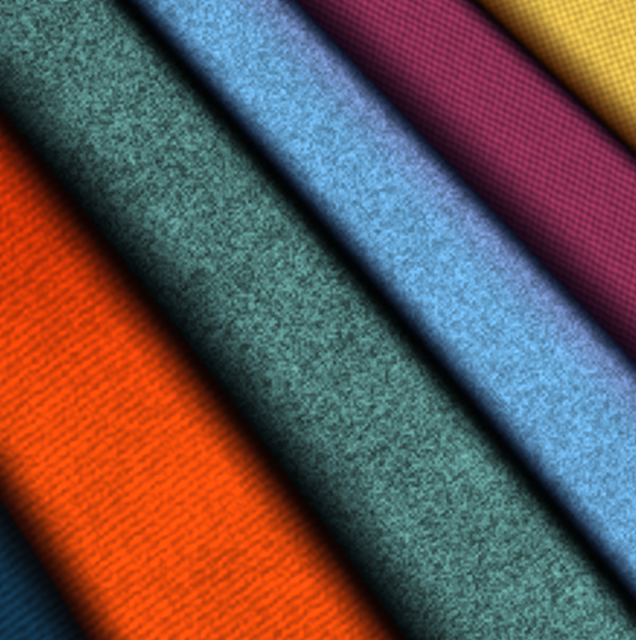
Give the GLSL for this texture, as a Shadertoy shader.

```glsl
#define EDGE_SOFT 0.004
#define GRAIN_SCALE 175.0
#define TEAL_GRAIN 0.62
#define BLUE_GRAIN 0.34
#define TWILL_PITCH 0.0150
#define WEAVE_PITCH 0.0105
#define DOT_PITCH 0.0145

float hash(vec2 p) {
    vec3 q = fract(vec3(p.xyx) * 0.1031);
    q += dot(q, q.yzx + 33.33);
    return fract((q.x + q.y) * q.z);
}

float noise(vec2 p) {
    vec2 i = floor(p), f = fract(p);
    f = f * f * (3.0 - 2.0 * f);
    return mix(mix(hash(i), hash(i + vec2(1, 0)), f.x),
               mix(hash(i + vec2(0, 1)), hash(i + vec2(1, 1)), f.x), f.y);
}

vec2 rotate(vec2 p, float angle) {
    float c = cos(angle), s = sin(angle);
    return vec2(c * p.x + s * p.y, c * p.y - s * p.x);
}

// Signed distance to the curve y = k.x + k.y x + k.z x^2, positive below it
float seam(vec2 p, vec3 k) {
    float slope = k.y + 2.0 * k.z * p.x;
    return (p.y - k.x - p.x * (k.y + k.z * p.x)) / sqrt(1.0 + slope * slope);
}

// Mottled yarn: round specks mixed with short threads in two directions
float heather(vec2 p) {
    vec2 t = rotate(p, 0.88) * GRAIN_SCALE;
    float specks = noise(p * GRAIN_SCALE * 1.25);
    float across = noise(t * vec2(1.3, 0.5) + 17.0);
    float along = noise(t * vec2(0.45, 1.4) + 51.0);
    return (specks * 1.1 + across * 0.7 + along * 0.5) / 2.3 - 0.5;
}

// Sine ribs with wavering yarn
float ribs(vec2 p, float angle, float pitch) {
    float waver = noise(p * 70.0) * 1.4;
    return sin(rotate(p, angle).y * 6.2832 / pitch + waver);
}

// Darkening toward the two sides of a fold
float roundness(float upper, float lower, float upperWidth, float lowerWidth) {
    return smoothstep(-0.004, upperWidth, upper) * smoothstep(-0.006, lowerWidth, lower);
}

void layer(inout vec3 base, vec3 cloth, float d) {
    base = mix(base, cloth, smoothstep(-EDGE_SOFT, EDGE_SOFT, d));
}

void mainImage(out vec4 fragColor, in vec2 fragCoord) {
    vec2 p = fragCoord / iResolution.xy;
    p.y = 1.0 - p.y;

    // Seams from upper right to lower left
    float yellowSeam = seam(p, vec3(-0.709, 0.95, 0.0));
    float plumSeam = seam(p, vec3(-0.493, 1.06, 0.0));
    float blueSeam = seam(p, vec3(-0.228, 1.12, 0.05));
    float tealSeam = seam(p, vec3(0.169, 1.20, 0.155));
    float orangeSeam = seam(p, vec3(0.781, 1.50, 0.70));

    float yarn = heather(p);
    float mottle = noise(p * 11.0) - 0.5;
    float fuzz = noise(p * 150.0) - 0.5;

    // Yellow, dotted weave
    vec2 dots = rotate(p, 0.45) * 6.2832 / DOT_PITCH;
    float dotted = sin(dots.x) * sin(dots.y);
    float light = smoothstep(-0.005, 0.075, -yellowSeam);
    vec3 color = mix(vec3(0.25, 0.09, 0.01), vec3(0.88, 0.73, 0.30), light);
    color *= 1.0 + 0.11 * dotted + 0.12 * fuzz;

    // Plum, fine ribbed weave
    light = roundness(yellowSeam, -plumSeam, 0.035, 0.085);
    vec3 cloth = mix(vec3(0.09, 0.03, 0.09), vec3(0.54, 0.18, 0.32), light);
    float weave = ribs(p, 0.48, WEAVE_PITCH) + 0.5 * ribs(p, 1.75, WEAVE_PITCH);
    cloth *= 1.0 + 0.13 * weave + 0.15 * fuzz;
    layer(color, cloth, yellowSeam);

    // Blue, heathered, violet on its upper side
    light = roundness(plumSeam, -blueSeam, 0.035, 0.050);
    cloth = mix(vec3(0.42, 0.51, 0.71), vec3(0.39, 0.63, 0.81),
                smoothstep(0.01, 0.10, plumSeam));
    cloth = mix(vec3(0.03, 0.06, 0.13), cloth, light);
    cloth *= 1.0 + BLUE_GRAIN * 2.0 * yarn + 0.10 * mottle;
    layer(color, cloth, plumSeam);

    // Teal, coarse heather
    light = roundness(blueSeam, -tealSeam, 0.055, 0.105);
    cloth = mix(vec3(0.025, 0.055, 0.060), vec3(0.30, 0.475, 0.465), light);
    cloth *= 0.91 + 0.12 * p.y + TEAL_GRAIN * 2.0 * yarn + 0.14 * mottle;
    cloth += vec3(0.05, 0.035, 0.035) * smoothstep(0.07, 0.02, -tealSeam) * light;
    layer(color, cloth, blueSeam);

    // Orange, twill under the shadow of the teal fold
    light = roundness(tealSeam, -orangeSeam, 0.085, 0.075);
    cloth = mix(vec3(0.79, 0.19, 0.025), vec3(0.91, 0.29, 0.045),
                smoothstep(0.25, 0.75, p.y));
    cloth = mix(vec3(0.10, 0.025, 0.02), cloth, light);
    float twill = ribs(p, -0.62, TWILL_PITCH);
    cloth *= 1.0 + 0.085 * twill + 0.24 * fuzz + 0.12 * mottle;
    layer(color, cloth, tealSeam);

    // Navy, dim twill in the corner
    light = smoothstep(-0.005, 0.075, orangeSeam);
    cloth = mix(vec3(0.03, 0.035, 0.045), vec3(0.065, 0.20, 0.29), light);
    cloth *= 1.0 + 0.14 * ribs(p, -0.62, TWILL_PITCH) + 0.25 * fuzz;
    layer(color, cloth, orangeSeam);

    // Deep crevices between the folds
    float crevice = 0.75 * exp(-pow(abs(blueSeam - 0.006) / 0.014, 2.0));
    crevice = max(crevice, 0.6 * exp(-pow(abs(yellowSeam) / 0.007, 2.0)));
    crevice = max(crevice, 0.5 * exp(-pow(abs(tealSeam - 0.006) / 0.014, 2.0)));
    color *= 1.0 - crevice;

    fragColor = vec4(clamp(color, 0.0, 1.0), 1.0);
}
```
